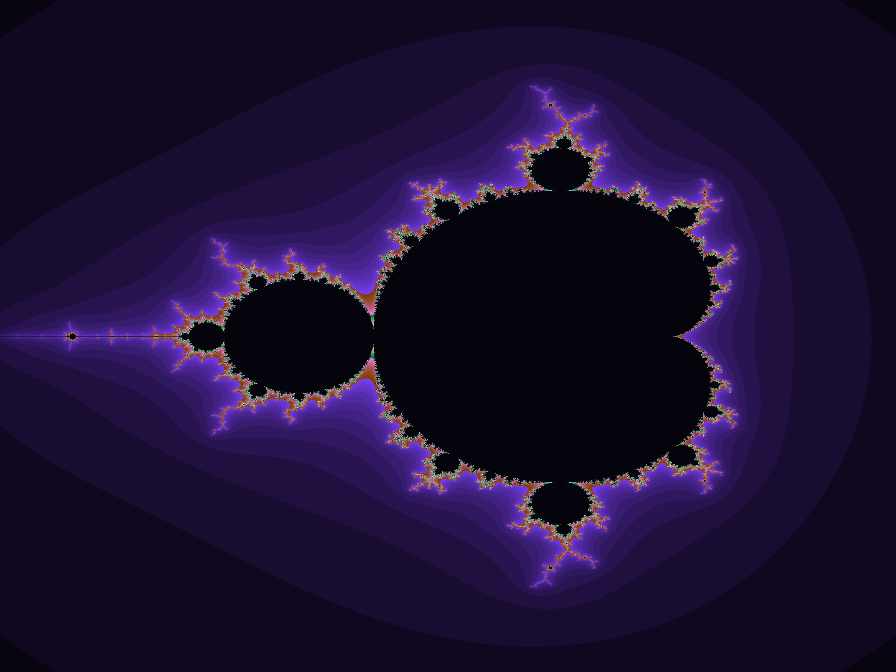
Give the GLSL for this background, as a Shadertoy shader.

```glsl
// Mandelbrot set stretched over the canvas, with banded violet escape colours.

const int MAX_STEPS = 100;

// Colour of one point of the complex plane.
vec3 escapeColor(vec2 c) {
    vec2 z = vec2(0.0);
    for (int steps = 0; steps < MAX_STEPS; steps++) {
        z = vec2(z.x * z.x - z.y * z.y, 2.0 * z.x * z.y) + c;
        // Each channel climbs at its own rate and wraps around.
        if (dot(z, z) > 16.0) return fract(float(steps) / vec3(32.0, 64.0, 16.0));
    }
    return vec3(0.02, 0.01, 0.045);
}

// Canvas position to the plane: x in -2..1, y in -1.5..1.5.
vec2 toPlane(vec2 position) {
    return 3.0 * position / iResolution.xy - vec2(2.0, 1.5);
}

void mainImage(out vec4 fragColor, in vec2 fragCoord) {
    // Shift the sample grid so that one row lies on the real axis.
    vec2 center = fragCoord + vec2(-0.5, 0.5);
    vec3 color = 0.6 * escapeColor(toPlane(center));

    // Four light corner samples soften the edges.
    for (int i = 0; i < 4; i++) {
        vec2 corner = vec2(i % 2, i / 2) - 0.5;
        color += 0.1 * escapeColor(toPlane(center + 0.5 * corner));
    }
    fragColor = vec4(color, 1.0);
}
```
